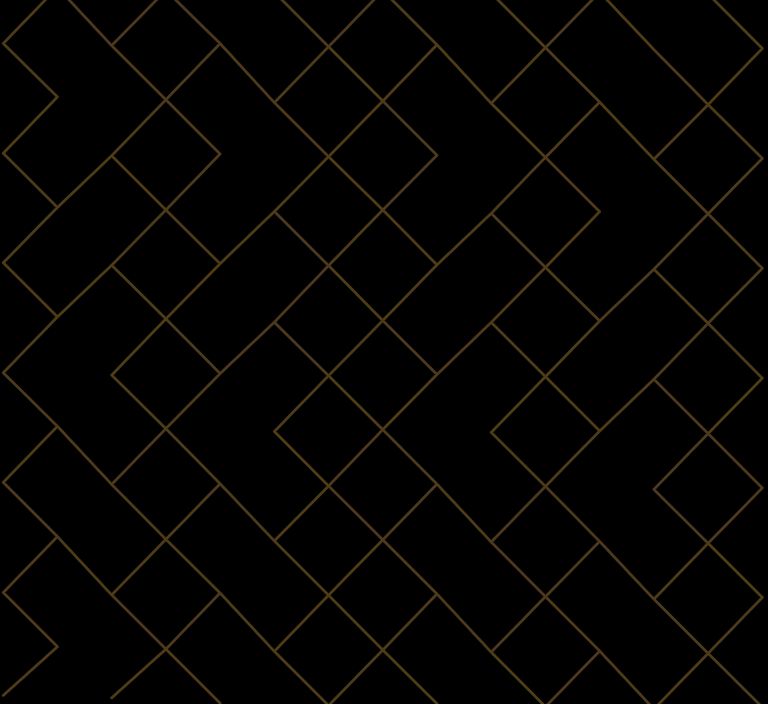
Write a WebGL 2 fragment shader that draws this pattern.

```glsl
#version 300 es
precision highp float;
// Thin bronze diagonal lattice on black, opened into bars and arrows by sparse columns.
uniform vec2 u_resolution;
out vec4 fragColor;

// Lengths are fractions of the canvas width
#define COLUMNS 14.0
#define LAST_BAND 11.0
#define CELL vec2(0.0706, 0.0715)
#define ORIGIN vec2(0.0042, 0.0560)
#define LINE_WIDTH 0.0036
#define COLUMN_STEP 0.0052
#define COLUMN_DRIFT 0.00098
#define JITTER 0.0014
#define BRONZE vec3(0.31, 0.24, 0.08)
#define UMBER vec3(0.30, 0.22, 0.12)

float hash(vec2 p) {
    vec3 q = fract(vec3(p.xyx) * 0.1031);
    q += dot(q, q.yzx + 33.33);
    return fract((q.x + q.y) * q.z);
}

// Number of sparse columns lying left of vertex column i
float sparseBefore(float i) {
    return dot(step(vec4(2.0, 5.0, 9.0, 12.0), vec4(i)), vec4(1.0));
}

// Lattice vertex, with the uneven column heights and a little jitter
vec2 vertexAt(vec2 id) {
    vec2 v = ORIGIN + id * CELL;
    v.y += COLUMN_STEP * sparseBefore(id.x) - COLUMN_DRIFT * id.x;
    v.y += JITTER * (hash(id + 40.0) - 0.5);
    // The left ends of the lowest row sit slightly higher
    v.y -= 0.008 * step(LAST_BAND + 0.5, id.y) * step(id.x, 2.5);
    return v;
}

// Whether a cell holds its diagonal
bool hasStrand(vec2 cell) {
    if (cell.x < 0.0 || cell.x >= COLUMNS || cell.y > LAST_BAND) return false;
    if (cell.x == COLUMNS - 2.0 && cell.y < 0.0) return false;
    float rank = sparseBefore(cell.x + 1.0);
    if (rank == sparseBefore(cell.x)) return true;
    // Sparse columns keep two strands out of five, staggered by rank
    float beat = mod(cell.y - floor(rank * 0.5) + 1.0, 5.0);
    return beat < 0.5 || abs(beat - 3.0) < 0.5;
}

float segmentDistance(vec2 p, vec2 a, vec2 b) {
    vec2 ap = p - a, ab = b - a;
    return length(ap - ab * clamp(dot(ap, ab) / dot(ab, ab), 0.0, 1.0));
}

void main() {
    // Position measured from the top left corner
    vec2 p = vec2(gl_FragCoord.x, u_resolution.y - gl_FragCoord.y) / u_resolution.x;
    float pixel = 1.0 / u_resolution.x;
    vec2 home = floor((p - ORIGIN) / CELL);

    // Nearest strand among the surrounding cells
    float nearest = 1.0;
    float tint = 0.0;
    for (int dy = -1; dy <= 1; dy++) {
        for (int dx = -1; dx <= 1; dx++) {
            vec2 cell = home + vec2(dx, dy);
            if (!hasStrand(cell)) continue;
            // Diagonals alternate like a checkerboard
            float rising = mod(cell.x + cell.y, 2.0);
            vec2 a = vertexAt(cell + vec2(0.0, rising));
            vec2 b = vertexAt(cell + vec2(1.0, 1.0 - rising));
            float d = segmentDistance(p, a, b);
            if (d < nearest) {
                nearest = d;
                tint = hash(cell + 7.0);
            }
        }
    }

    // Antialiased line over black
    float coverage = clamp((0.5 * LINE_WIDTH - nearest) / pixel + 0.5, 0.0, 1.0);
    fragColor = vec4(mix(BRONZE, UMBER, tint) * coverage, 1.0);
}
```
